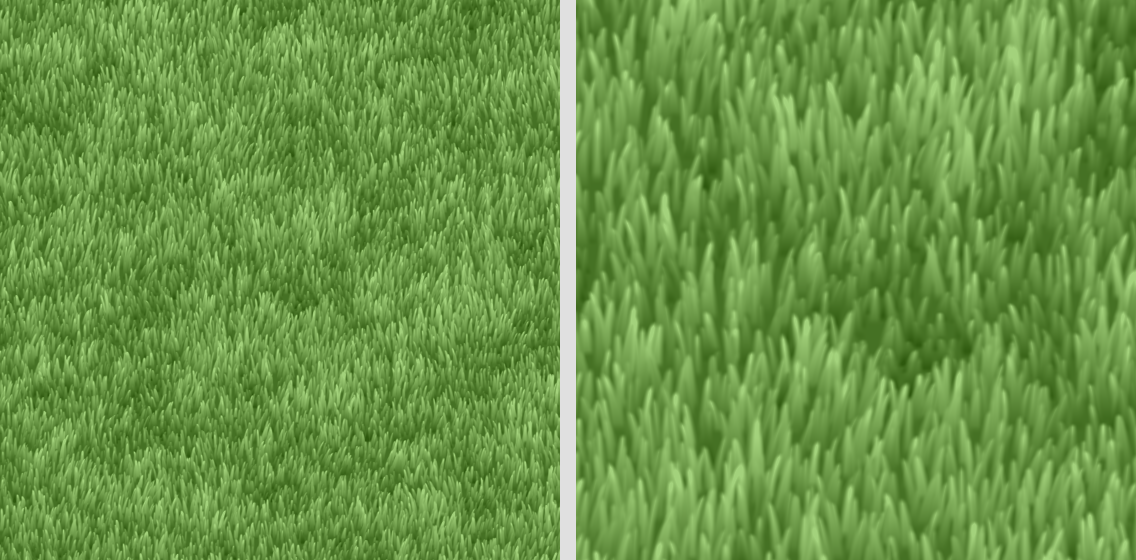
Left, the full canvas; right, a detail of the centre.
Give the GLSL for this texture, as a Shadertoy shader.

```glsl
// Dense lawn of short soft grass blades, growing in ragged overlapping tufts.

const vec3 SHADE_GREEN = vec3(0.24, 0.41, 0.11);
const vec3 LIGHT_GREEN = vec3(0.56, 0.74, 0.41);
const float CELLS = 110.0;           // blades across the canvas
const int ROWS = 6;                  // rows of roots that can reach a point
const int COLUMNS = 2;               // neighbours that can lean over a point
const float MIN_HALF_WIDTH = 0.0024;
const float MAX_HALF_WIDTH = 0.0045;
const float MIN_HEIGHT = 0.012;
const float PATCH_HEIGHT = 0.020;    // height added by the patch
const float BLADE_HEIGHT = 0.016;    // height added per blade
const float RIGHT_LEAN = 0.04;       // leans are slopes from root to tip
const float TUFT_LEAN = 0.34;
const float BLADE_LEAN = 0.50;
const vec2 PATCH_FREQUENCY = vec2(15.0, 18.0);
const vec2 TUFT_FREQUENCY = vec2(21.0, 17.0);
const float SOFTNESS = 0.0022;
const float MID_TONE = 0.63;
const float ROOT_TO_TIP = 0.86;      // tone change along a blade
const float BLADE_CONTRAST = 0.50;
const float PATCH_CONTRAST = 0.68;
const float TUFT_CONTRAST = 0.46;    // tone change from tuft foot to tuft top
const float TIP_GLINT = 0.30;

float hash(vec2 p) {
    return fract(sin(dot(p, vec2(127.1, 311.7))) * 43758.5453);
}

float valueNoise(vec2 p) {
    vec2 cell = floor(p);
    vec2 f = fract(p);
    f = f * f * (3.0 - 2.0 * f);
    float low = mix(hash(cell), hash(cell + vec2(1.0, 0.0)), f.x);
    float high = mix(hash(cell + vec2(0.0, 1.0)), hash(cell + vec2(1.0)), f.x);
    return mix(low, high, f.y);
}

// Large patches broken up by smaller ones
float patchNoise(vec2 p) {
    vec2 q = p * PATCH_FREQUENCY;
    return 0.5 * valueNoise(q) + 0.5 * valueNoise(q * 2.4 + 19.0);
}

// Rises from 0 at the foot of a tuft to 1 at its top, in staggered columns
float tuftRise(vec2 p, float sway) {
    vec2 q = p * TUFT_FREQUENCY;
    q.x += 1.6 * sway;
    float column = floor(q.x);
    float arch = abs(fract(q.x) - 0.5);
    return fract(q.y + arch * arch + 1.2 * sway + 7.0 * hash(vec2(column, 5.3)));
}

// Returns the tone (x) and coverage (y) of the blade rooted in a cell.
vec2 grassBlade(vec2 p, vec2 cell, float edge) {
    vec2 jitter = vec2(hash(cell + 0.37), hash(cell + 17.13));
    vec2 root = (cell + jitter) / CELLS;
    float variety = hash(cell + 41.71);
    float lushness = patchNoise(root);
    float height = MIN_HEIGHT + PATCH_HEIGHT * lushness + BLADE_HEIGHT * variety;
    float t = (p.y - root.y) / height;
    if (t < 0.0 || t > 1.0) return vec2(0.0);

    // Leaning, tapering outline that fades in at the root
    float shadeNoise = hash(cell + 73.9);
    float sway = valueNoise(root * PATCH_FREQUENCY + 53.0) - 0.5;
    float lean = RIGHT_LEAN + TUFT_LEAN * sway + BLADE_LEAN * (hash(cell + 91.3) - 0.5);
    float side = abs(p.x - root.x - lean * height * t * (0.4 + 0.6 * t));
    float girth = fract(variety * 7.0 + shadeNoise);
    float width = mix(MIN_HALF_WIDTH, MAX_HALF_WIDTH, girth) * sqrt(1.0 - t);
    float coverage = smoothstep(-edge, edge, width - side);
    coverage *= smoothstep(0.0, 0.14, 1.0 - t) * smoothstep(0.0, 0.2, t);

    // Dark root, light tip, and some bright glints
    float tone = MID_TONE + ROOT_TO_TIP * (t - 0.59);
    tone += BLADE_CONTRAST * (shadeNoise - 0.5);
    tone += PATCH_CONTRAST * (lushness - 0.5);
    tone += TUFT_CONTRAST * (tuftRise(root, sway) - 0.5);
    tone += TIP_GLINT * smoothstep(0.6, 0.85, t) * step(0.8, shadeNoise);
    return vec2(tone, coverage);
}

void mainImage(out vec4 fragColor, in vec2 fragCoord) {
    vec2 p = fragCoord / iResolution.y;
    vec2 home = floor(p * CELLS);
    float edge = max(SOFTNESS, 0.75 / iResolution.y);
    float tone = 0.1;

    // Paint from the far rows to the near rows
    for (int row = 0; row <= ROWS; row++) {
        for (int column = -COLUMNS; column <= COLUMNS; column++) {
            vec2 cell = home + vec2(float(column), -float(row));
            vec2 blade = grassBlade(p, cell, edge);
            tone = mix(tone, blade.x, blade.y);
        }
    }

    vec3 color = SHADE_GREEN + (LIGHT_GREEN - SHADE_GREEN) * clamp(tone, -0.2, 1.25);
    fragColor = vec4(clamp(color, 0.0, 1.0), 1.0);
}
```
